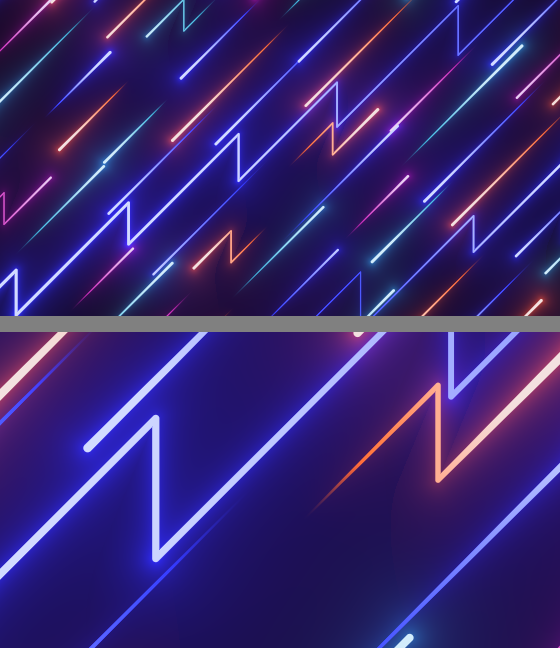
Top: the whole. Bottom: its middle third, enlarged.
Give the GLSL for this background, as a Shadertoy shader.

```glsl
// Neon strokes at 45 degrees on a dark violet ground, some broken by a jog.
// Strokes sit on a skewed lattice; two lattice rows link up into long zigzags.
// Each stroke is a distance to a three-part path, drawn as a tapered core and glow.

vec3 hash3(vec2 p) {
    vec3 q = fract(p.xyx * vec3(0.1031, 0.1030, 0.0973));
    q += dot(q, q.yxz + 33.33);
    return fract((q.xxy + q.yzz) * q.zyx);
}

float valueNoise(vec2 p) {
    vec2 cell = floor(p), f = fract(p);
    f = f * f * (3.0 - 2.0 * f);
    float low = mix(hash3(cell).x, hash3(cell + vec2(1, 0)).x, f.x);
    float high = mix(hash3(cell + vec2(0, 1)).x, hash3(cell + vec2(1, 1)).x, f.x);
    return mix(low, high, f.y);
}

// Distance to segment ab (x) and position along it (y)
vec2 segment(vec2 p, vec2 a, vec2 b) {
    vec2 ab = b - a;
    float h = clamp(dot(p - a, ab) / max(dot(ab, ab), 1e-6), 0.0, 1.0);
    return vec2(length(p - a - ab * h), h);
}

// Distance to path abcd (x) and progress from 0 to 1 along it (y)
vec2 joggedPath(vec2 p, vec2 a, vec2 b, vec2 c, vec2 d) {
    vec2 first = segment(p, a, b), jog = segment(p, b, c), last = segment(p, c, d);
    vec2 nearest = vec2(first.x, 0.5 * first.y);
    if (last.x < nearest.x) nearest = vec2(last.x, 0.5 + 0.5 * last.y);
    if (jog.x < nearest.x) nearest = vec2(jog.x, 0.5);
    return nearest;
}

vec3 neonHue(float pick) {
    if (pick < 0.27) return vec3(0.12, 0.17, 1.0);
    if (pick < 0.52) return vec3(0.12, 0.58, 0.72);
    if (pick < 0.77) return vec3(0.90, 0.30, 0.07);
    return vec3(0.68, 0.05, 0.60);
}

// Lower joint of the zigzag in a lattice cell
vec2 jointAt(vec2 id, mat2 lattice) {
    vec3 rnd = hash3(id + 71.0);
    vec2 jitter = 0.07 * (rnd.x - 0.5) + vec2(0.0, 0.05 * (rnd.y - 0.5));
    return vec2(0.05, 0.02) + lattice * id + jitter;
}

void mainImage(out vec4 fragColor, in vec2 fragCoord) {
    vec2 p = fragCoord / iResolution.y;
    float pixel = 1.0 / iResolution.y;

    // Ground: violet, darker and redder towards the border
    vec2 fromCentre = fragCoord / iResolution.xy - 0.5;
    float edge = smoothstep(0.15, 0.75, length(fromCentre));
    vec3 color = mix(vec3(0.105, 0.045, 0.255), vec3(0.085, 0.03, 0.13), edge);
    color += (valueNoise(p * 3.0) - 0.5) * vec3(0.035, 0.01, 0.06);

    mat2 lattice = mat2(0.35, 0.205, 0.085, -0.085);
    vec2 home = round(inverse(lattice) * (p - vec2(0.05, 0.02)) - vec2(0.63, -0.53));
    vec3 glowSquared = vec3(0.0), core = vec3(0.0);
    float coreCover = 0.0;

    for (int j = -3; j <= 3; j++)
    for (int i = -2; i <= 2; i++) {
        vec2 id = home + vec2(i, j);
        vec3 shape = hash3(id + 17.0), style = hash3(id + 43.0);
        vec2 path;
        vec3 hue;
        float heat;

        if (id.y == 0.0 || id.y == 5.0) {
            // Linked zigzag: rise, then drop to the next joint
            vec2 start = jointAt(id, lattice), next = jointAt(id + vec2(1, 0), lattice);
            vec2 peak = start + (next.x - start.x);
            path = joggedPath(p, start, peak, next, next);
            float progress = id.x + min(2.0 * path.y, 1.0);
            heat = id.y == 0.0 ? 1.05 - 0.17 * progress : 0.3 * progress - 0.35;
            heat = clamp(heat, 0.25, 1.0);
            hue = neonHue(0.0);
        } else {
            // Free stroke: straight, or with a vertical or horizontal jog
            vec2 along = vec2(mix(0.10, 0.20, shape.x));
            vec2 centre = vec2(0.225, 0.195) + lattice * id;
            centre += 0.10 * (shape.y - 0.5) + vec2(0.02, -0.02) * (shape.z - 0.5);
            vec2 jog = vec2(0.0);
            if (style.x < 0.10) jog = vec2(0.0, -0.10);
            else if (style.x < 0.19) jog = vec2(-0.08, 0.0);
            vec2 bend = 0.5 * jog;
            path = joggedPath(p, centre - along - bend, centre - bend,
                              centre + bend, centre + along + bend);
            float taper = style.y < 0.25 ? path.y : 1.0 - path.y;
            heat = mix(0.65, 1.0, style.z) * taper;
            hue = neonHue(fract(0.618 * id.y + 0.37 * id.x + 0.3 * shape.z));
        }

        // Wide halo and tight halo
        float reach = hue.b > 0.9 ? 0.095 : 0.06;
        float halo = 0.30 * exp(-path.x / reach) + 0.50 * exp(-path.x / 0.014);
        vec3 glow = hue * halo * heat;
        glowSquared += glow * glow;

        // Tapered core, hotter where thicker
        float halfWidth = mix(0.0009, 0.0050, heat);
        float cover = clamp((halfWidth - path.x) / pixel + 0.5, 0.0, 1.0);
        cover *= min(1.0, 2.0 * halfWidth / pixel) * smoothstep(0.0, 0.25, heat);
        vec3 tint = mix(hue * 1.1 + 0.1, vec3(0.93, 0.96, 1.0), 0.85 * smoothstep(0.1, 0.8, heat));
        core = max(core, tint * cover);
        coreCover = max(coreCover, cover);
    }

    color += sqrt(glowSquared);
    color = color * (1.0 - coreCover) + core;
    fragColor = vec4(clamp(color, 0.0, 1.0), 1.0);
}
```
